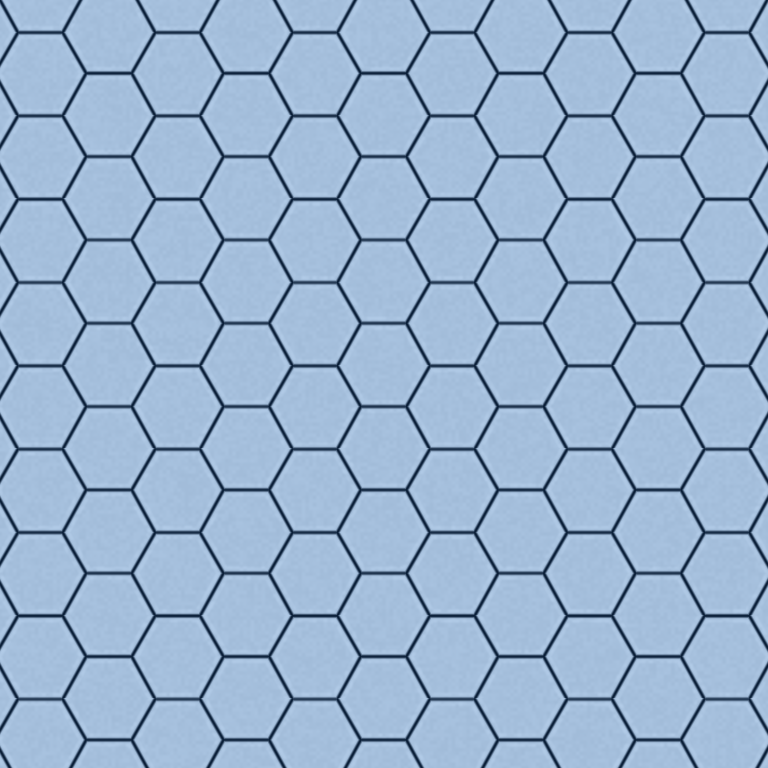
A three.js fragment shader for this pattern:

```glsl
// Flat-topped honeycomb of thin navy lines on pale blue, with faint soft grain.
// The plane is folded into one mirrored cell, whose edges are segment distances;
// a light fringe follows the lines and the level edges vary slightly by row.

varying vec2 vUv;

float hash(vec2 p) {
  vec3 q = fract(vec3(p.xyx) * 0.1031);
  q += dot(q, q.yzx + 33.33);
  return fract((q.x + q.y) * q.z);
}

float valueNoise(vec2 p) {
  vec2 cell = floor(p);
  vec2 f = fract(p);
  f = f * f * (3.0 - 2.0 * f);
  float low = mix(hash(cell), hash(cell + vec2(1.0, 0.0)), f.x);
  float high = mix(hash(cell + vec2(0.0, 1.0)), hash(cell + vec2(1.0, 1.0)), f.x);
  return mix(low, high, f.y);
}

float segmentDistance(vec2 p, vec2 a, vec2 b) {
  vec2 ab = b - a;
  return length(p - a - ab * clamp(dot(p - a, ab) / dot(ab, ab), 0.0, 1.0));
}

float lineInk(float d) {
  return 1.0 - smoothstep(0.0002, 0.0040, d);
}

void main() {
  // Column spacing and hexagon height
  vec2 pitch = vec2(0.0894, 0.1085);
  vec2 p = vUv - vec2(0.4995, 0.4706);
  float row = floor(2.0 * p.y / pitch.y + 0.5);

  // Mirror across column centres, repeat upward
  p.x = abs(mod(p.x + pitch.x, 2.0 * pitch.x) - pitch.x);
  p.y = mod(p.y + 0.5 * pitch.y, pitch.y) - 0.5 * pitch.y;

  // Corners of the folded cell; the lower one sits slightly further away
  vec2 inner = vec2(0.0297, 0.0);
  vec2 upper = vec2(0.0602, 0.0530);
  vec2 lower = vec2(0.0602, -0.0555);

  float slanted = min(segmentDistance(p, inner, upper),
                      segmentDistance(p, inner, lower));
  float level = segmentDistance(p, vec2(0.0), inner);
  level = min(level, segmentDistance(p, upper, vec2(pitch.x, upper.y)));
  level = min(level, segmentDistance(p, lower, vec2(pitch.x, lower.y)));

  // Pale fill with fine grain and a broken light fringe beside the lines
  float grain = valueNoise(vUv * 210.0 + 17.0);
  float edge = min(slanted, level);
  float fringe = smoothstep(0.0035, 0.0055, edge) * (1.0 - smoothstep(0.0065, 0.0105, edge));
  vec3 color = vec3(0.645, 0.748, 0.862) + 0.028 * (grain - 0.5);
  color = mix(color, vec3(0.70, 0.80, 0.91), fringe * (0.25 + 0.6 * grain));

  // Lines, with the level ones a little weaker in some rows
  float ink = max(lineInk(slanted), lineInk(level) * mix(0.82, 1.0, hash(vec2(row, 5.0))));
  color = mix(color, vec3(0.04, 0.12, 0.22), ink);

  gl_FragColor = vec4(color, 1.0);
}
```
